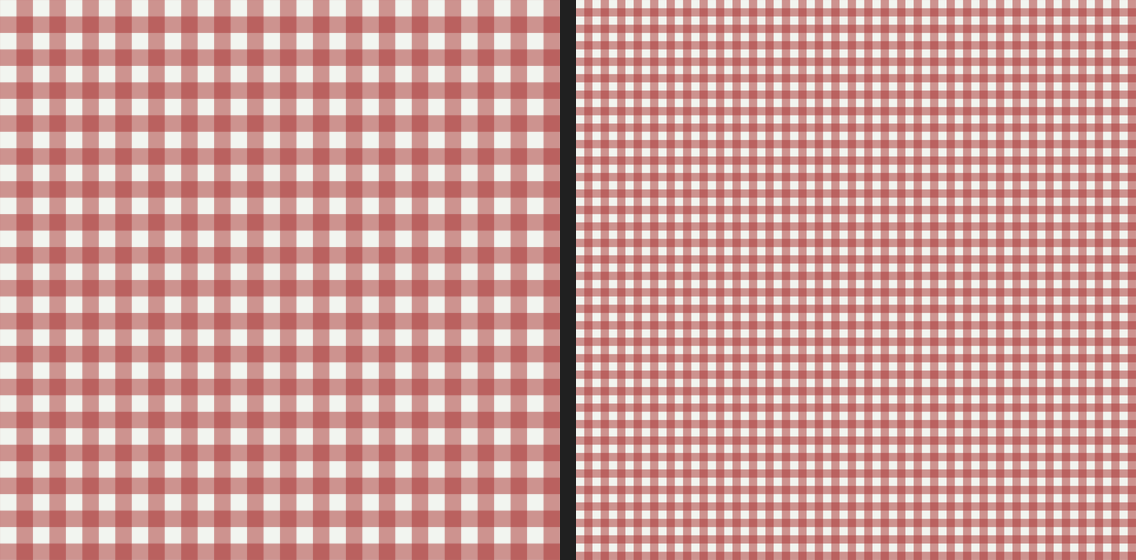
Left: one tile. Right: repeated 2 by 2.
Reproduce this pattern procedurally as a three.js fragment shader.

```glsl
// Red and white gingham: 17 by 17 checks, each half band and half gap.
// Two sets of half-transparent stripes are laid over a pale ground, so
// their crossings come out darker. Whole repeats make it tile.

varying vec2 vUv;

const float REPEATS = 17.0;
const float BAND_WIDTH = 0.5;      // share of one repeat
const float EDGE_SOFTNESS = 0.0026; // share of the canvas
const float DYE_OPACITY = 0.5;
const vec3 GROUND = vec3(0.950, 0.962, 0.942);
const vec3 DYE = vec3(0.656, 0.188, 0.182);

// Coverage of a repeating band; all lengths are in repeats.
float stripe(float position, float center, float width, float softness) {
  float fromCenter = abs(fract(position - center + 0.5) - 0.5);
  float edge = fromCenter - 0.5 * width;
  return 1.0 - smoothstep(-0.5 * softness, 0.5 * softness, edge);
}

// One translucent layer of dye over the cloth.
vec3 layDye(vec3 cloth, vec3 dye, float coverage, float opacity) {
  return mix(cloth, dye, coverage * opacity);
}

void main() {
  vec2 cell = vUv * REPEATS;
  float softness = EDGE_SOFTNESS * REPEATS;

  // Upright bands fill the right half of a cell, level bands the lower half.
  float upright = stripe(cell.x, 0.75, BAND_WIDTH, softness);
  float level = stripe(cell.y, 0.25, BAND_WIDTH, softness);

  vec3 color = layDye(GROUND, DYE, upright, DYE_OPACITY);
  color = layDye(color, DYE, level, DYE_OPACITY);
  gl_FragColor = vec4(color, 1.0);
}
```
